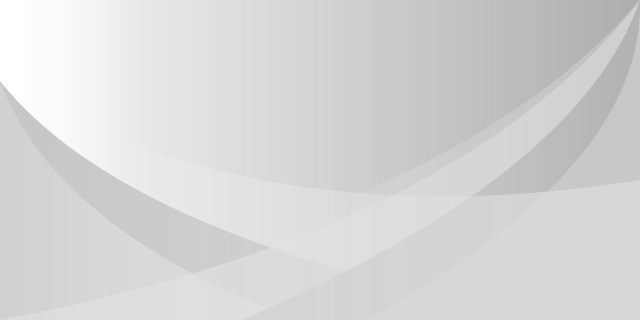
Reproduce this background procedurally as a WebGL 1 fragment shader.

```glsl
precision highp float;

uniform vec2 u_resolution;

#define SKY_LEFT 0.973
#define SKY_SLOPE 0.146
#define SKY_GLOW 0.035
#define VEIL_AMOUNT 0.35
#define EDGE_AMOUNT 0.38
#define RIBBON_AMOUNT 0.65
#define STREAK_WIDTH 0.055
#define STREAK_AMOUNT 0.006

float hash(float n) {
    return fract(sin(n * 12.9898) * 43758.5453);
}

float cross2(vec2 a, vec2 b) {
    return a.x * b.y - a.y * b.x;
}

// Coverage outside the parabola with Bezier control points a, b, c
float outside(vec2 p, vec2 a, vec2 b, vec2 c) {
    vec2 ab = b - a;
    vec2 bc = c - b;
    float area = cross2(ab, c - a);
    float wa = cross2(bc, p - b) / area;
    float wc = cross2(ab, p - a) / area;
    float wb = 1.0 - wa - wc;
    vec2 ga = vec2(-bc.y, bc.x) / area;
    vec2 gc = vec2(-ab.y, ab.x) / area;
    vec2 slope = -2.0 * wb * (ga + gc) - 4.0 * (wa * gc + wc * ga);
    float dist = (wb * wb - 4.0 * wa * wc) / max(length(slope), 0.0001);
    return clamp(0.5 + dist * u_resolution.y, 0.0, 1.0);
}

// Horizontal gradient, white at the left and grey at the right
float skyTone(float x) {
    float glow = 1.0 - smoothstep(0.15, 0.5, x);
    return SKY_LEFT - SKY_SLOPE * x + SKY_GLOW * glow;
}

void main() {
    vec2 p = gl_FragCoord.xy / u_resolution * vec2(2.0, 1.0);

    // Curved edges
    vec2 leftTip = vec2(0.0, 0.747);
    vec2 rightTip = vec2(2.0, 1.0);
    float bowl = outside(p, leftTip, vec2(0.828, 0.25), vec2(2.0, 0.4375));
    float leftInner = outside(p, leftTip, vec2(0.292, 0.38), vec2(1.068, 0.156));
    float leftOuter = outside(p, leftTip, vec2(0.161, 0.318), vec2(0.82, 0.042));
    float ribbonEdge = outside(p, rightTip, vec2(1.667, 0.609), vec2(0.987, 0.336));
    float ribbon = outside(p, rightTip, vec2(1.44, 0.273), vec2(0.0));
    float rightInner = outside(p, rightTip, vec2(1.81, 0.453), vec2(0.755, 0.0));
    float rightOuter = outside(p, vec2(2.0, 0.974), vec2(1.992, 0.466), vec2(1.146, 0.0));

    // Sky and the pale veil in the bowl
    float sky = skyTone(p.x);
    float tone = mix(sky, max(sky, 0.935), VEIL_AMOUNT * bowl);

    // Left crescent and the corner below it
    tone = mix(tone, mix(0.78, 0.81, smoothstep(0.0, 0.9, p.x)), leftInner);
    tone = mix(tone, mix(0.82, 0.852, smoothstep(0.0, 0.5, p.x)), leftOuter);

    // Light ribbon with its thin upper edge
    float edgeFade = smoothstep(0.9, 1.2, p.x) * (1.0 - leftInner);
    tone = mix(tone, 0.86, EDGE_AMOUNT * ribbonEdge * edgeFade * (1.0 - ribbon));
    tone = mix(tone, 0.882, RIBBON_AMOUNT * ribbon);

    // Right crescent and the corner below it
    tone = mix(tone, mix(sky + 0.015, 0.83, bowl), rightInner);
    tone = mix(tone, mix(0.785, 0.845, bowl), rightOuter);

    // Faint vertical streaks and a cool tint
    tone += STREAK_AMOUNT * (hash(floor(p.x / STREAK_WIDTH)) - 0.5);
    vec3 color = tone + vec3(-0.002, 0.001, 0.002);
    gl_FragColor = vec4(clamp(color, 0.0, 1.0), 1.0);
}
```
